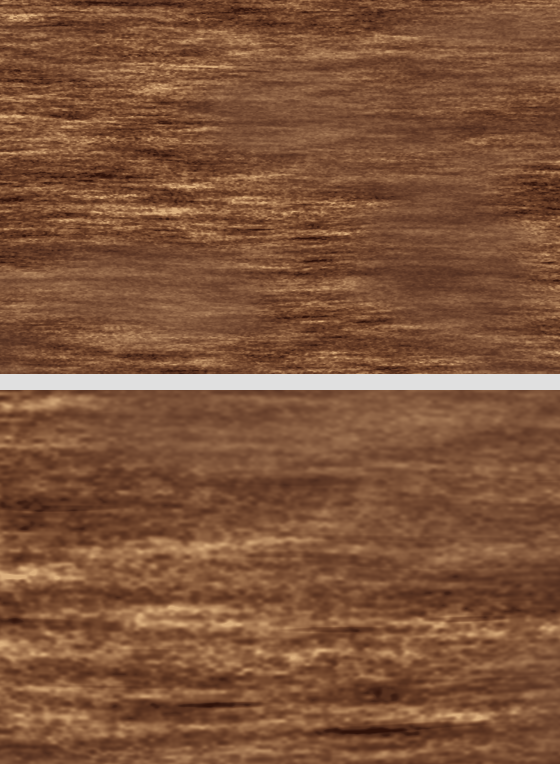
Top: the whole. Bottom: its middle third, enlarged.
This texture is drawn by a Shadertoy shader. Its source:

```glsl
// Rough brown wood with fine horizontal fibres, drawn as layers of stretched
// noise. A slow patch mask alternates calm, smooth areas with coarse ones that
// carry dark cracks and pale streaks; a brown ramp colours the summed tone.

// Integer hash of a lattice cell, 0 to 1
float hash(vec2 cell) {
    uvec2 q = uvec2(ivec2(cell)) * uvec2(1597334677u, 3812015801u);
    uint h = (q.x ^ q.y) * 1597334677u;
    h = (h ^ (h >> 15)) * 2246822519u;
    h ^= h >> 13;
    return float(h >> 8) / 16777216.0;
}

// One fibre row: smooth 1D noise whose cells start at a random offset
float fibreRow(float x, float row) {
    x += 19.0 * hash(vec2(row, 811.0));
    float i = floor(x), f = x - i;
    return mix(hash(vec2(i, row)), hash(vec2(i + 1.0, row)), f * f * (3.0 - 2.0 * f));
}

// Signed noise made of blended fibre rows, -1 to 1
float fibres(vec2 p, float seed) {
    p += seed * vec2(17.0, 131.0);
    float row = floor(p.y), f = p.y - row;
    float n = mix(fibreRow(p.x, row), fibreRow(p.x, row + 1.0), f * f * (3.0 - 2.0 * f));
    return 2.0 * n - 1.0;
}

// Brown ramp; tone is in standard deviations around the middle brown
vec3 woodColour(float tone) {
    float t = clamp(tone, -2.6, 3.2);
    vec3 c = vec3(0.470, 0.307, 0.210) + t * vec3(0.092, 0.083, 0.060)
           + t * t * vec3(0.008, 0.011, 0.010);
    return c - vec3(0.07, 0.06, 0.045) * clamp(-tone - 2.0, 0.0, 1.6);
}

void mainImage(out vec4 fragColor, in vec2 fragCoord) {
    vec2 p = fragCoord / iResolution.y;

    // Gentle bending of the fibres
    p.y += 0.008 * fibres(p * vec2(2.2, 3.0), 1.0) + 0.002 * fibres(p * vec2(9.0, 14.0), 2.0);

    // Coarse patches with ragged ends
    float patchNoise = fibres(p * vec2(2.6, 4.5), 3.0) + 0.35 * fibres(p * vec2(5.0, 24.0), 4.0);
    float rough = smoothstep(-0.55, 0.75, patchNoise);

    // Broad bands, then finer and finer fibres
    float band = 0.65 * fibres(p * vec2(2.4, 9.0), 5.0);
    float streak = fibres(p * vec2(3.6, 34.0), 6.0);
    float fine = 0.95 * fibres(p * vec2(6.0, 72.0), 7.0)
               + 1.10 * fibres(p * vec2(13.0, 145.0), 8.0)
               + 0.65 * fibres(p * vec2(38.0, 210.0), 9.0);

    // Short speckle that breaks the fibres up
    float grain = fibres(p * vec2(120.0, 260.0), 10.0) + 0.5 * fibres(p * vec2(210.0, 310.0), 11.0);

    float tone = band + 0.85 * streak * mix(0.7, 1.2, rough)
               + fine * mix(0.5, 1.3, rough) + grain * mix(0.5, 1.15, rough);

    // Thin dark cracks and pale worn streaks, strongest in coarse patches
    float crack = smoothstep(0.4, 0.85, fibres(p * vec2(8.0, 125.0), 12.0));
    float pale = smoothstep(0.35, 0.9, fibres(p * vec2(4.5, 40.0), 13.0));
    tone += rough * (1.3 * pale * (0.8 + 0.4 * grain) - 1.4 * crack) - 0.02;

    // Coarse patches lean towards orange
    vec3 colour = woodColour(tone) + rough * vec3(0.012, 0.0, -0.014);
    fragColor = vec4(clamp(colour, 0.0, 1.0), 1.0);
}
```
